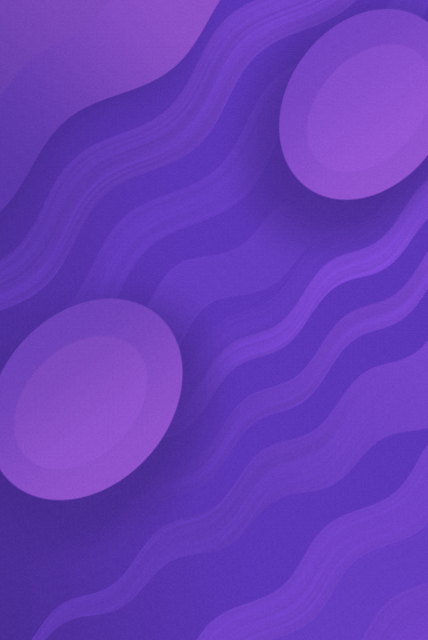
Give the GLSL for this background, as a Shadertoy shader.

```glsl
const float TAU = 6.2831853;
const vec3 DEEP = vec3(0.28, 0.17, 0.57);
const vec3 INDIGO = vec3(0.365, 0.215, 0.73);
const vec3 VIOLET = vec3(0.405, 0.245, 0.765);
const vec3 ORCHID = vec3(0.47, 0.275, 0.80);
const vec3 LILAC = vec3(0.57, 0.33, 0.82);

float hash(vec2 p) {
    return fract(sin(dot(p, vec2(127.1, 311.7))) * 43758.5453);
}

float noise(vec2 p) {
    vec2 i = floor(p), f = fract(p);
    f = f * f * (3.0 - 2.0 * f);
    return mix(mix(hash(i), hash(i + vec2(1, 0)), f.x),
               mix(hash(i + vec2(0, 1)), hash(i + vec2(1, 1)), f.x), f.y);
}

// Antialiased coverage: 1 where d is negative
float fill(float d, float soft) {
    return 1.0 - smoothstep(-soft, soft, d);
}

float wave(float along, float period, float crest, float height) {
    return height * cos(TAU * (along - crest) / period);
}

// Fine threads that follow the flow: x runs along it, y across it
float threads(vec2 flow) {
    float fine = noise(vec2(flow.x * 5.0, flow.y * 240.0));
    float broad = noise(vec2(flow.x * 3.0 + 9.0, flow.y * 85.0));
    return 0.65 * fine + 0.35 * broad - 0.5;
}

// One ribbon between two heights of the warped flow
vec3 ribbon(vec3 col, vec2 flow, float top, float bottom, vec3 tint,
            float opacity, float grooves, float soft) {
    float mask = fill(flow.y - top, soft) * fill(bottom - flow.y, soft);
    vec3 shade = tint * (1.0 + grooves * threads(flow));
    return mix(col, shade, mask * opacity);
}

float ellipse(vec2 p, vec2 radii, float angle) {
    float c = cos(angle), s = sin(angle);
    vec2 q = vec2(c * p.x + s * p.y, c * p.y - s * p.x);
    return (length(q / radii) - 1.0) * radii.y;
}

// Disc shaded from its upper left to its lower right
vec3 disc(vec3 col, vec2 p, vec2 radii, float angle, vec3 cool, vec3 warm, float soft) {
    float lit = smoothstep(-1.0, 1.0, dot(p, vec2(0.6, -0.8)) / radii.y);
    return mix(col, mix(cool, warm, lit), fill(ellipse(p, radii, angle), soft));
}

vec3 castShadow(vec3 col, vec2 p, vec2 radii, float angle, float strength) {
    float d = ellipse(p, radii, angle);
    return mix(col, DEEP * 0.95, strength * (1.0 - smoothstep(-0.02, 0.075, d)));
}

void mainImage(out vec4 fragColor, in vec2 fragCoord) {
    vec2 p = fragCoord / iResolution.y;
    float soft = 1.0 / iResolution.y;
    float along = dot(p, vec2(0.77, 0.64));
    float across = dot(p, vec2(-0.64, 0.77));

    // Ground, darker to the lower left
    vec3 col = mix(DEEP, INDIGO, smoothstep(-0.15, 0.5, p.x + 0.2 * p.y));

    // Upper ribbons: long waves
    float swell = across - wave(along, 0.325, 0.57, 0.021);
    vec2 flow = vec2(along, swell - 0.05 * (along - 0.6));
    vec3 upperTint = mix(VIOLET * 0.92, ORCHID, smoothstep(0.4, 1.0, along));
    col = ribbon(col, flow, 0.486, 0.411, upperTint, 0.85, 0.16, soft);
    col = ribbon(col, flow, 0.365, 0.303, VIOLET,
                 0.75 * smoothstep(0.3, 0.6, along), 0.10, soft);

    // Middle ribbon, sinking to the right
    float middle = across - wave(along, 0.2, 0.58, 0.013);
    flow = vec2(along, middle + 0.18 * max(along - 0.6, 0.0));
    col = ribbon(col, flow, 0.262, 0.182, VIOLET,
                 0.85 * smoothstep(0.4, 0.55, along) * smoothstep(0.9, 0.7, along), 0.02, soft);

    // Lower ribbons: short waves
    float ripple = across - wave(along, 0.202, 0.515 + 0.4 * across, 0.012);
    flow = vec2(along, ripple);
    float rise = smoothstep(0.1, 0.65, along);
    vec3 lowerTint = mix(VIOLET * 0.94, ORCHID, smoothstep(0.3, 0.85, along));
    col = ribbon(col, flow, 0.150, 0.112, VIOLET, 0.45 * rise, 0.12, soft);
    col = ribbon(col, flow, 0.114, 0.080 - 0.05 * max(along - 0.7, 0.0),
                 lowerTint * 1.03, 0.95 * rise, 0.15, soft);
    col = ribbon(col, flow, 0.033, -0.005, lowerTint, 0.9 * rise, 0.15, soft);
    col = ribbon(col, flow, -0.026 - 0.04 * along, -0.04 - 0.17 * along,
                 lowerTint, 0.9, 0.12 * smoothstep(0.75, 0.5, along), soft);

    // Corner ribbons
    flow = vec2(along, across - wave(along, 0.23, 0.507, 0.014));
    col = ribbon(col, flow, -0.203, -0.275, mix(VIOLET, ORCHID, 0.75), 0.85, 0.10, soft);
    col = ribbon(col, flow, -0.275, -0.355, VIOLET, 0.8, 0.03, soft);
    col = ribbon(col, flow, -0.355, -0.6, ORCHID, 0.7, 0.10, soft);

    // Folded sheet in the upper left and its shadow
    float fold = 0.537 + wave(along, 0.36, 0.6, 0.022) - across;
    float lift = exp(-max(fold, 0.0) / 0.04) * smoothstep(1.0, 0.65, along);
    col = mix(col, DEEP, 0.65 * lift);
    vec3 sheet = mix(VIOLET * 0.88, LILAC * 0.96, smoothstep(0.45, 0.88, along));
    col = mix(col, sheet, fill(fold, soft));
    float innerFold = 0.66 + wave(along, 0.2, 0.62, 0.007) - across;
    vec3 innerSheet = mix(vec3(0.41, 0.25, 0.68), vec3(0.49, 0.29, 0.74),
                          smoothstep(0.5, 0.75, along));
    col = mix(col, innerSheet, 0.8 * fill(innerFold, soft));

    // Right disc
    vec2 right = p - vec2(0.573, 0.837);
    col = castShadow(col, right + vec2(0.02, 0.03), vec2(0.160, 0.124), 0.96, 0.65);
    col = disc(col, right, vec2(0.160, 0.124), 0.96,
               vec3(0.46, 0.27, 0.77), LILAC, soft);
    col = disc(col, right - vec2(0.004, -0.006), vec2(0.115, 0.079), 0.82,
               vec3(0.52, 0.305, 0.80), LILAC * 1.02, soft);

    // Left disc
    vec2 left = p - vec2(0.133, 0.376);
    col = castShadow(col, left + vec2(-0.012, 0.035), vec2(0.174, 0.133), 0.85, 0.65);
    col = disc(col, left, vec2(0.174, 0.133), 0.85,
               vec3(0.43, 0.26, 0.73), LILAC * 0.98, soft);
    col = disc(col, left + vec2(0.007, 0.005), vec2(0.120, 0.085), 0.785,
               vec3(0.49, 0.29, 0.75), LILAC, soft);

    // Paper grain
    col += 0.02 * (hash(floor(p * 512.0)) - 0.5);
    fragColor = vec4(col, 1.0);
}
```
